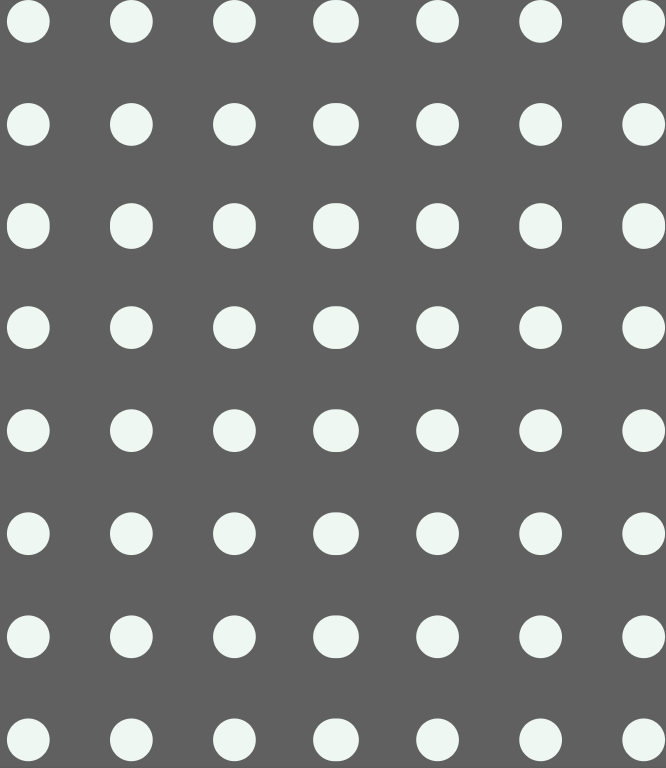
This pattern is drawn by a Shadertoy shader. Its source:

```glsl
const vec3 GREY = vec3(0.378);
const vec3 MINT_WHITE = vec3(0.935, 0.968, 0.949);

// Offset from the nearest dot; the dot on the seam is stretched
// and all others are pulled towards it by the same amount.
float dotOffset(float fromSeam, float pitch, float squeeze) {
    float index = round(fromSeam / pitch);
    float offset = abs(fromSeam - index * pitch + sign(index) * squeeze);
    return index == 0.0 ? max(offset - squeeze, 0.0) : offset;
}

// Signed distance to the grid of dots
float dotGrid(vec2 p, vec2 seam, float pitch, float squeeze, float radius) {
    vec2 offset = vec2(dotOffset(p.x - seam.x, pitch, squeeze),
                       dotOffset(p.y - seam.y, pitch, squeeze));
    return length(offset) - radius;
}

// Antialiased coverage of a distance field
float coverage(float dist, float pixel) {
    return clamp(0.5 - dist / pixel, 0.0, 1.0);
}

void mainImage(out vec4 fragColor, in vec2 fragCoord) {
    vec2 p = fragCoord / iResolution.y;
    float pixel = 1.0 / iResolution.y;

    // Ground with a faint shade along the lower edge
    vec3 color = GREY - 0.015 * (1.0 - smoothstep(0.0, 0.004, p.y));

    // Seven columns and eight rows of dots
    float dist = dotGrid(p, vec2(0.4375, 0.7057), 0.1342, 0.00195, 0.0278);
    color = mix(color, MINT_WHITE, coverage(dist, pixel));

    fragColor = vec4(color, 1.0);
}
```
